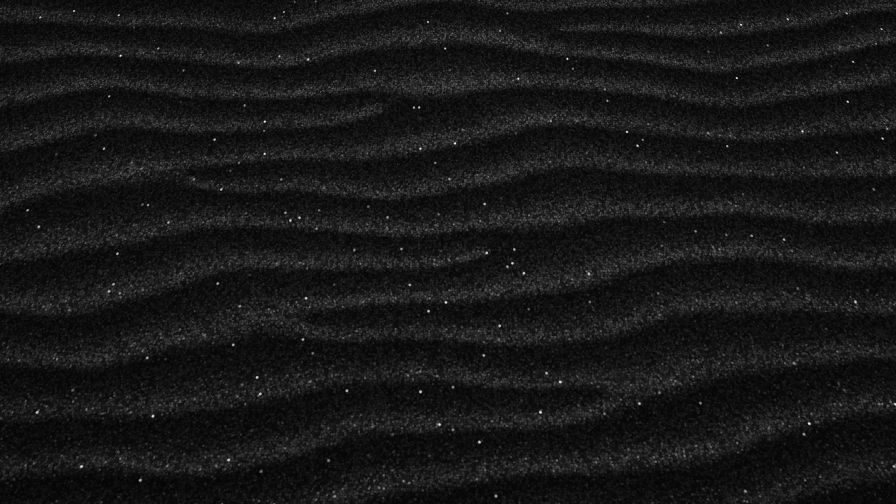
Give the GLSL for this texture, as a Shadertoy shader.

```glsl
// Wind-rippled black sand seen at a low angle. A bent phase field with a few
// forks draws the soft crests; cellular noise adds the grains and the glints.
// Ripples and grains widen toward the viewer at the lower edge.

const float TAU = 6.2831853;

vec2 hash2(vec2 cell) {
    vec3 p = fract(cell.xyx * vec3(0.1031, 0.1030, 0.0973));
    p += dot(p, p.yzx + 33.33);
    return fract((p.xx + p.yz) * p.zy);
}

// Cellular noise: x = distance to the nearest grain, y = its random value
vec2 grains(vec2 p) {
    vec2 cell = floor(p), nearest = vec2(9.0, 0.0);
    for (int j = -1; j <= 1; j++)
    for (int i = -1; i <= 1; i++) {
        vec2 c = cell + vec2(i, j);
        float d = length(c + 0.1 + 0.8 * hash2(c) - p);
        if (d < nearest.x) nearest = vec2(d, hash2(c + 71.7).x);
    }
    return nearest;
}

// Ripple count from the top edge down to depth t
float ripplePhase(float x, float t) {
    float bend = (0.04 + 0.11 * t) * x
               - 0.021 * cos(7.0 * (x - 0.4 - t))
               - 0.006 * sin(13.0 * x + 9.0 * t)
               + 0.003 * sin(23.0 * x - 17.0 * t);
    float phase = log(1.0 + 0.95 * max(t + bend, -0.5)) / 0.065;

    // Forks: one turn of phase around each point splits a crest in two
    for (int i = 0; i < 6; i++) {
        float k = float(i);
        vec2 fork = vec2(0.35 + 0.95 * fract(k * 0.618 + 0.8), 0.06 + 0.145 * k);
        float turn = mod(k, 2.0) < 0.5 ? 1.0 : -1.0;
        phase += turn * atan(2.3 * (t - fork.y), x - fork.x) / TAU;
    }
    return phase;
}

void mainImage(out vec4 fragColor, in vec2 fragCoord) {
    vec2 uv = fragCoord / iResolution.y;
    float x = uv.x, t = 1.0 - uv.y;
    float aspect = iResolution.x / iResolution.y;

    // Ripples: a narrow lit ridge over a wide shaded hollow
    float f = fract(ripplePhase(x, t));
    float ridge = smoothstep(0.36, 0.78, f) * (1.0 - smoothstep(0.74, 0.98, f));
    float slope = smoothstep(0.0, 0.7, f) * (1.0 - smoothstep(0.7, 1.0, f));
    float crest = 0.6 * ridge + 0.4 * slope;
    float patches = 0.95 + 0.14 * sin(4.0 * x + 7.0 * t) * sin(9.0 * t - 3.0 * x)
                  + 0.08 * sin(17.0 * x + 5.0 * sin(11.0 * t));
    float light = 0.062 + 0.125 * crest * patches;
    vec2 fromCentre = vec2(x / aspect, uv.y) - vec2(0.55, 0.58);
    light *= 1.12 - 0.6 * dot(fromCentre, fromCentre) - 0.12 * t;

    // Sand plane in mild perspective
    float nearness = 1.0 + 0.5 * t;
    vec2 sand = vec2((x - 0.5 * aspect) / nearness, 2.0 * log(nearness)) + 3.0;

    // Fine grain body, each grain rounded toward its rim
    vec2 fine = grains(sand * 270.0);
    float value = light * (0.42 + 1.5 * fine.y * (1.0 - fine.x));

    // Small sparkles, strongest on the lit crests
    vec2 spark = grains(sand * 165.0);
    float sparkle = smoothstep(0.80, 1.0, spark.y)
                  * (1.0 - smoothstep(0.08, 0.45, spark.x));
    value += sparkle * (0.09 + 0.2 * crest) * (0.65 + 0.45 * t);

    // Scattered glints, most of them faint
    vec2 far = grains(sand * 72.0 + 19.0);
    float glint = smoothstep(0.945, 1.0, far.y);
    value += 0.75 * glint * glint * (1.0 - smoothstep(0.05, 0.23, far.x));

    fragColor = vec4(vec3(clamp(value, 0.0, 1.0)), 1.0);
}
```
